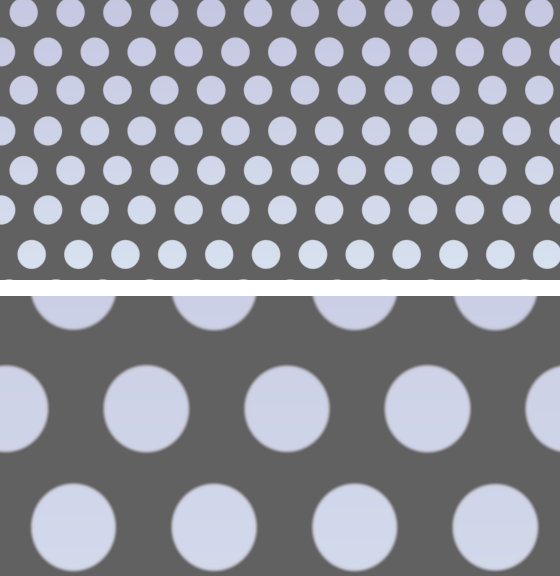
Top: the whole. Bottom: its middle third, enlarged.
A WebGL 2 fragment shader for this pattern:

```glsl
#version 300 es
precision highp float;
// Staggered rows of pale lavender-to-blue dots on grey, with a tiling seam near the bottom.

uniform vec2 u_resolution;
out vec4 fragColor;

// Lengths are fractions of the canvas height, measured from the top left.
const vec2  PITCH        = vec2(0.1674, 0.1411);  // column and row spacing
const vec2  FIRST_DOT    = vec2(0.0846, 0.0443);  // centre of the first dot
const float STAGGER      = 0.0867;                // sideways shift of odd rows
const vec2  DOT_RADII    = vec2(0.0510, 0.0520);
const float RADIUS_VARY  = 0.0010;
const float EDGE_SOFT    = 0.0028;
const float SEAM_Y       = 0.8290;                // where the tile restarts
const vec2  SEAM_SHIFT   = vec2(0.0286, 0.0177);
const float UNEVEN_ROW   = 2.0;                   // row that sits slightly high
const float UNEVEN_SHIFT = -0.0045;
const float TINT_VARY    = 0.008;

const vec3 GROUND     = vec3(0.380, 0.380, 0.380);
const vec3 DOT_TOP    = vec3(0.775, 0.780, 0.885);
const vec3 DOT_BOTTOM = vec3(0.845, 0.885, 0.937);
const vec3 RIM_TINT   = vec3(0.960, 0.935, 0.920);

float hash(vec2 p) {
    return fract(sin(dot(p, vec2(127.1, 311.7))) * 43758.5453);
}

// Approximate signed distance to an axis-aligned ellipse.
float ellipse(vec2 p, vec2 radii) {
    return (length(p / radii) - 1.0) * min(radii.x, radii.y);
}

void main() {
    vec2 p = gl_FragCoord.xy / u_resolution.y;
    p.y = 1.0 - p.y;

    // Find the cell, allowing for the seam and the staggered rows.
    vec2 q = p - FIRST_DOT - SEAM_SHIFT * step(SEAM_Y, p.y);
    float row = floor(q.y / PITCH.y + 0.5);
    q.x -= STAGGER * mod(row, 2.0);
    float column = floor(q.x / PITCH.x + 0.5);
    vec2 cell = vec2(column, row);
    vec2 local = q - cell * PITCH;
    local.y -= UNEVEN_SHIFT * (1.0 - step(0.5, abs(row - UNEVEN_ROW)));

    // Dot with small differences in size and roundness.
    vec2 vary = vec2(hash(cell), hash(cell + 17.3)) - 0.5;
    float d = ellipse(local, DOT_RADII + RADIUS_VARY * vary);
    float soft = max(EDGE_SOFT, 0.75 / u_resolution.y);
    float coverage = 1.0 - smoothstep(-soft, soft, d);

    // Vertical tint, with a slightly warm rim.
    vec3 dotColor = mix(DOT_TOP, DOT_BOTTOM, p.y);
    dotColor += TINT_VARY * (hash(cell + 5.7) - 0.5);
    dotColor *= mix(vec3(1.0), RIM_TINT, smoothstep(-2.0 * soft, 0.0, d));

    fragColor = vec4(mix(GROUND, dotColor, coverage), 1.0);
}
```
